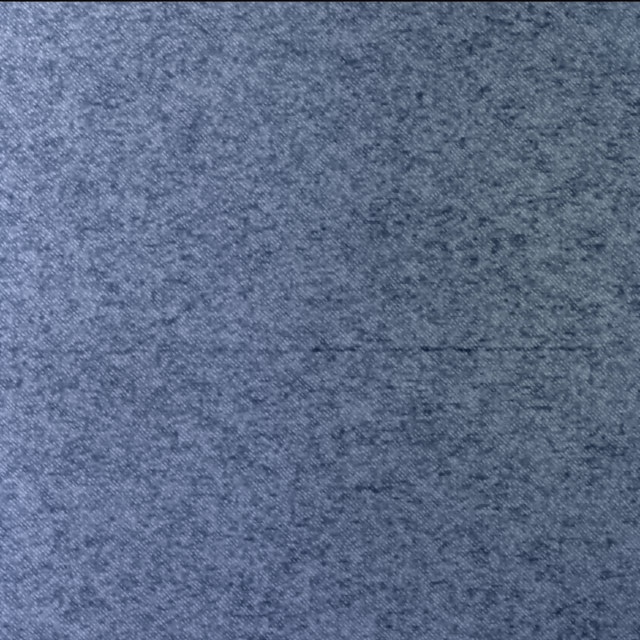
A Shadertoy shader for this texture:

```glsl
// Washed blue denim: fine beaded twill, dark slubs, a faint crease and uneven light.

const vec3 TOP_LEFT     = vec3(0.485, 0.540, 0.665);
const vec3 TOP_RIGHT    = vec3(0.350, 0.412, 0.505);
const vec3 BOTTOM_LEFT  = vec3(0.400, 0.452, 0.590);
const vec3 BOTTOM_RIGHT = vec3(0.295, 0.345, 0.460);
const vec3 GREY_CAST    = vec3(0.365, 0.428, 0.480);
const vec3 BORDER       = vec3(0.020, 0.020, 0.035);
const vec3 FADE_TINT    = vec3(1.160, 1.000, 0.800);  // dark dye stays bluer

const float TWILL_COUNT    = 198.0;  // ribs per canvas side, measured across them
const float BEAD_COUNT     = 150.0;  // yarn floats per canvas side, along a rib
const float RIB_CONTRAST   = 0.22;
const float BEAD_CONTRAST  = 0.55;
const float GRAIN_CONTRAST = 0.24;
const float MOTTLE_CONTRAST = 0.50;
const float SLUB_STRENGTH  = 0.30;
const float CREASE_STRENGTH = 0.42;
const float HIGHLIGHT_ROLLOFF = 0.50;
const float CREASE_HEIGHT  = 0.450;
const float CREASE_SLOPE   = 0.006;
const float CREASE_WIDTH   = 0.0034;
const float BORDER_WIDTH   = 0.0025;
const float TAU = 6.28318;

float hash(vec2 cell) {
    vec3 p = fract(cell.xyx * 0.1031);
    p += dot(p, p.yzx + 33.33);
    return fract((p.x + p.y) * p.z);
}

float noise(vec2 p) {
    vec2 cell = floor(p);
    vec2 f = fract(p);
    f = f * f * (3.0 - 2.0 * f);
    float low  = mix(hash(cell), hash(cell + vec2(1, 0)), f.x);
    float high = mix(hash(cell + vec2(0, 1)), hash(cell + vec2(1, 1)), f.x);
    return mix(low, high, f.y);
}

// Broad light: pale on the left, dim at lower right, greyish on the upper right
vec3 clothLight(vec2 uv) {
    vec3 top = mix(TOP_LEFT, TOP_RIGHT, smoothstep(-0.2, 0.9, uv.x));
    vec3 bottom = mix(BOTTOM_LEFT, BOTTOM_RIGHT, smoothstep(-0.1, 1.1, uv.x));
    vec3 light = mix(bottom, top, uv.y);
    vec2 d = (uv - vec2(0.88, 0.60)) / vec2(0.30, 0.50);
    light = mix(light, GREY_CAST, 0.80 * exp(-dot(d, d)));
    light *= 1.0 + 0.10 * exp(-uv.x * 9.0);
    return light * (0.97 + 0.06 * noise(uv * 5.0 + 3.0));
}

// Diagonal ribs falling to the right, each a row of beads of differing brightness
float weave(vec2 uv, float pixel) {
    vec2 rib = vec2(uv.x - uv.y, uv.x + uv.y) * 0.70711;
    float across = rib.y * TWILL_COUNT + 0.5 * noise(uv * 40.0 + 11.0);
    float ribId = floor(across + 0.5) + 500.0;
    float along = rib.x * BEAD_COUNT + 5.0 * hash(vec2(ribId, 17.0));
    float beadId = floor(along + 0.5) + 500.0;

    float profile = 0.5 + 0.5 * cos(TAU * across);
    profile *= 0.70 + 0.30 * cos(TAU * along);
    float shade = hash(vec2(beadId, ribId)) - 0.5;
    float visible = 1.0 - smoothstep(0.4, 0.7, TWILL_COUNT * pixel);
    float beads = RIB_CONTRAST * (profile - 0.35) + BEAD_CONTRAST * shade * profile;
    return visible * beads + GRAIN_CONTRAST * (noise(uv * 235.0 + 400.0) - 0.5);
}

// Uneven dye, stretched slightly along the horizontal threads
float mottle(vec2 uv) {
    float coarse = noise(uv * vec2(45.0, 64.0) + 40.0);
    float fine = noise(uv * vec2(125.0, 185.0) + 90.0);
    return 0.30 * coarse + 0.70 * fine - 0.5;
}

// Short dark flecks, denser on the right
float slubs(vec2 uv) {
    float streak = noise(uv * vec2(105.0, 190.0) + 170.0);
    float cluster = noise(uv * vec2(24.0, 38.0) + 220.0);
    float amount = mix(0.45, 1.0, smoothstep(0.1, 0.8, uv.x));
    return amount * smoothstep(0.58, 0.95, 0.75 * streak + 0.35 * cluster);
}

// Thin ragged fold line that fades in and out
float crease(vec2 uv) {
    float wobble = 0.004 * (noise(vec2(uv.x * 90.0, 7.0)) - 0.5);
    float d = (uv.y - CREASE_HEIGHT - CREASE_SLOPE * uv.x - wobble) / CREASE_WIDTH;
    float strength = mix(0.45, 1.0, smoothstep(0.46, 0.54, uv.x));
    strength *= smoothstep(0.02, 0.10, uv.x) * (1.0 - smoothstep(0.88, 0.99, uv.x));
    return strength * (0.35 + 0.65 * noise(vec2(uv.x * 80.0, 2.0))) * exp(-d * d);
}

void mainImage(out vec4 fragColor, in vec2 fragCoord) {
    vec2 uv = fragCoord / iResolution.xy;
    float pixel = 1.0 / iResolution.y;

    // Thread tone, with soft highlights and deeper darks
    float tone = weave(uv, pixel) + MOTTLE_CONTRAST * mottle(uv);
    tone -= SLUB_STRENGTH * slubs(uv) + CREASE_STRENGTH * crease(uv);
    float highlight = max(tone, 0.0);
    tone -= HIGHLIGHT_ROLLOFF * highlight * highlight;
    vec3 color = clothLight(uv) * (1.0 + tone * FADE_TINT);

    // Dark strip along the top edge
    float strip = smoothstep(-pixel, pixel, uv.y - 1.0 + BORDER_WIDTH);
    color = mix(color, BORDER, strip);

    fragColor = vec4(clamp(color, 0.0, 1.0), 1.0);
}
```
